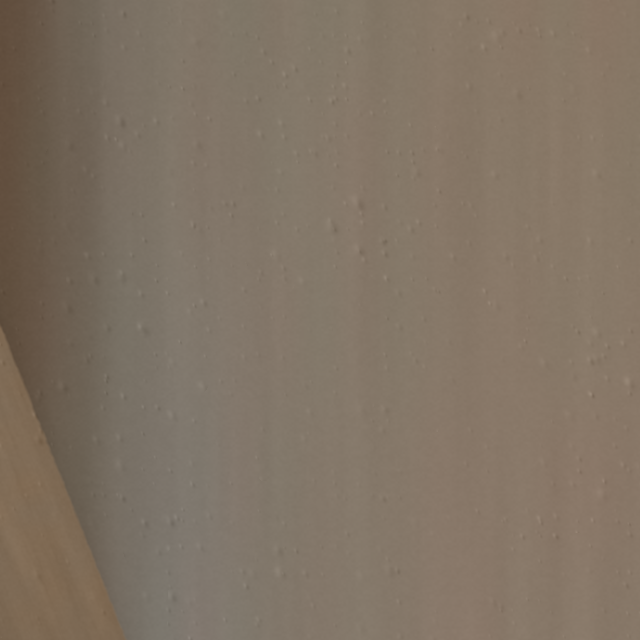
Write a Shadertoy shader that draws this texture.

```glsl
// Matte taupe wall with soft shading, faint vertical streaks, tiny pits and a tan wedge
float hash(vec2 p) {
    return fract(sin(dot(p, vec2(127.1, 311.7))) * 43758.5453);
}

float noise(vec2 p) {
    vec2 i = floor(p), f = fract(p);
    f = f * f * (3.0 - 2.0 * f);
    return mix(mix(hash(i), hash(i + vec2(1, 0)), f.x),
               mix(hash(i + vec2(0, 1)), hash(i + vec2(1, 1)), f.x), f.y);
}

float fbm(vec2 p) {
    float sum = 0.0, amp = 0.5;
    for (int i = 0; i < 4; i++) {
        sum += amp * noise(p);
        p = mat2(1.6, 1.2, -1.2, 1.6) * p + 7.3;
        amp *= 0.5;
    }
    return sum;
}

// Small bumps: each has a lit side and a shaded side
float pits(vec2 uv, float cells, float density) {
    vec2 p = uv * cells, id = floor(p);
    float pick = hash(id + cells);
    vec2 centre = 0.35 + 0.3 * vec2(hash(id + 3.7), hash(id + 9.1));
    vec2 d = fract(p) - centre;
    d = vec2(d.x + 0.35 * d.y, 0.75 * d.y) / mix(0.09, 0.16, hash(id + 5.3));
    float relief = dot(d, vec2(-0.8, 0.6)) + 0.5 * (hash(id + 1.9) - 0.4);
    return step(pick, density) * relief * exp(-dot(d, d)) * mix(0.3, 1.0, hash(id + 6.4));
}

vec3 wallColor(vec2 uv) {
    // Warm shadow on the left, cool half-light, then an even taupe
    float x = uv.x + 0.025 * (fbm(uv * vec2(9.0, 3.0)) - 0.5);
    float edge = 0.025 * (1.0 - uv.y);
    vec3 col = mix(vec3(0.385, 0.315, 0.25), vec3(0.42, 0.365, 0.31), smoothstep(0.0, 0.11, x));
    col = mix(col, vec3(0.465, 0.425, 0.375), smoothstep(0.07, 0.19, x - edge));
    vec3 lit = mix(vec3(0.508, 0.468, 0.415), vec3(0.532, 0.468, 0.403), smoothstep(0.25, 0.9, x));
    lit += vec3(0.003, 0.007, 0.014) * (0.5 - uv.y);
    col = mix(col, lit, smoothstep(0.15, 0.31, x + 0.02 * (0.5 - uv.y)));

    // Bluish tint along the lower half-light
    float cool = exp(-pow((x - 0.27) / 0.11, 2.0)) * (1.0 - smoothstep(0.1, 0.85, uv.y));
    col += cool * vec3(-0.006, 0.003, 0.018);

    // Broad vertical streaks and pink-green drift
    col += 0.016 * (noise(vec2(uv.x * 22.0, uv.y * 1.6)) - 0.5);
    col += 0.010 * (noise(vec2(uv.x * 60.0, uv.y * 4.0 + 5.0)) - 0.5);
    col += vec3(0.012, -0.008, -0.004) * (noise(uv * vec2(16.0, 4.0) + 21.0) - 0.5);
    return col;
}

vec3 wedgeColor(vec2 uv, float inside) {
    // Streaks run along the slanted edge
    float along = uv.y + 0.4 * uv.x;
    float grain = fbm(vec2(inside * 55.0, along * 6.0));
    vec3 col = mix(vec3(0.465, 0.385, 0.30), vec3(0.53, 0.45, 0.365), grain);
    return col + vec3(0.012, 0.0, -0.01) * (noise(uv * 25.0) - 0.5);
}

void mainImage(out vec4 fragColor, in vec2 fragCoord) {
    vec2 uv = fragCoord / iResolution.xy;
    float px = 1.0 / iResolution.y;

    // Signed distance inside the lower left wedge, with a slightly rough edge
    float inside = dot(vec2(0.0, 0.493) - uv, normalize(vec2(0.493, 0.197)));
    inside += 0.002 * (noise(uv * 130.0) - 0.5);
    float wedge = smoothstep(-0.0015 - px, 0.0015 + px, inside);

    vec3 col = wallColor(uv);
    col *= 1.0 - 0.05 * exp(-max(-inside, 0.0) * 55.0) * (1.0 - wedge);
    col = mix(col, wedgeColor(uv, inside), wedge);

    // Pits gather in loose patches
    float patches = smoothstep(0.3, 0.7, fbm(uv * vec2(9.0, 6.0) + 13.0));
    float relief = 0.0;
    for (int i = 0; i < 3; i++) {
        float fi = float(i);
        relief += pits(uv + 0.173 * fi, 24.0 + 13.0 * fi, 0.07 + 0.11 * patches);
    }
    col += 0.10 * relief * mix(0.5, 1.0, patches);

    // Soft fine grain
    col += 0.014 * (fbm(uv * vec2(110.0, 150.0)) - 0.47);
    col += 0.010 * (noise(uv * 260.0) - 0.5);

    fragColor = vec4(col, 1.0);
}
```
